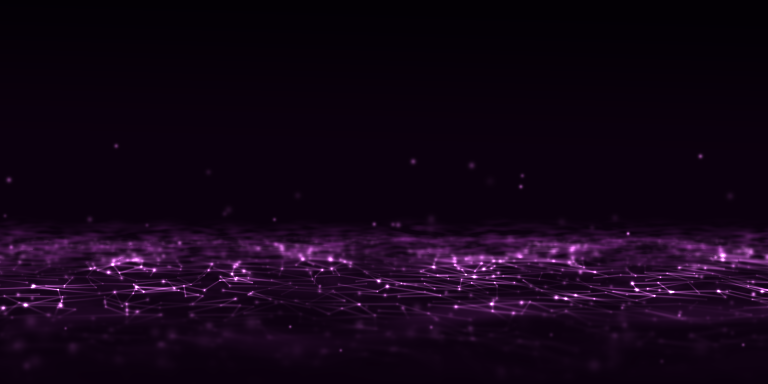
This background is drawn by a WebGL 1 fragment shader. Its source:

```glsl
precision highp float;
// Violet web of glowing nodes on a receding dark plane, with haze and floating sparks.

uniform vec2 u_resolution;

#define HORIZON 0.425
#define FOCUS_DEPTH 0.16
#define CELL vec2(0.21, 0.105)
#define EYE_OFFSET 0.2
#define LINE_WIDTH 0.0019
#define DOT_RADIUS 0.0043
#define DEFOCUS 0.012
#define SPARK_COUNT 36
#define NIGHT vec3(0.043, 0.001, 0.054)
#define ZENITH vec3(0.010, 0.000, 0.018)
#define VIOLET vec3(0.68, 0.32, 0.70)
#define HAZE vec3(0.205, 0.070, 0.220)

vec2 hash2(vec2 p) {
    vec3 q = fract(p.xyx * vec3(0.1031, 0.1030, 0.0973));
    q += dot(q, q.yzx + 33.33);
    return fract((q.xx + q.yz) * q.zy);
}

float cornerSlope(vec2 corner, vec2 offset) {
    return dot(hash2(corner + 50.0) * 2.0 - 1.0, offset);
}

float gradientNoise(vec2 p) {
    vec2 i = floor(p), f = fract(p);
    vec2 s = f * f * f * (f * (f * 6.0 - 15.0) + 10.0);
    vec2 e = vec2(1.0, 0.0);
    float low = mix(cornerSlope(i, f), cornerSlope(i + e, f - e), s.x);
    float high = mix(cornerSlope(i + e.yx, f - e.yx), cornerSlope(i + 1.0, f - 1.0), s.x);
    return mix(low, high, s.y);
}

float softSpot(float dist, float radius) {
    return exp(-dist * dist / (radius * radius));
}

float segmentDistance(vec2 p, vec2 a, vec2 b) {
    vec2 pa = p - a, ba = b - a;
    return length(pa - ba * clamp(dot(pa, ba) / dot(ba, ba), 0.0, 1.0));
}

// Jittered node of a plane cell, projected to (sideways, depth below horizon).
vec2 node(vec2 id, vec2 shift) {
    vec2 g = (id + 0.08 + 0.84 * hash2(id + 200.0) - shift) * CELL;
    float depth = exp(g.y);
    return vec2(g.x * (depth + EYE_OFFSET), depth);
}

// One layer of linked nodes, blurred away from the focus depth.
float web(vec2 p, vec2 shift) {
    float coc = log(p.y / FOCUS_DEPTH);
    float blur = min(DEFOCUS * coc * coc, 0.045 * p.y);
    float lineWidth = max(LINE_WIDTH, 0.5 / u_resolution.y) + blur;
    float lineGain = 0.42 * LINE_WIDTH / lineWidth;
    vec2 cell = floor(vec2(p.x / (p.y + EYE_OFFSET), log(p.y)) / CELL + shift);
    float light = 0.0;
    for (int j = -1; j <= 1; j++) {
        for (int i = -1; i <= 1; i++) {
            vec2 id = cell + vec2(float(i), float(j));
            vec2 a = node(id, shift);
            vec2 keep = hash2(id + 317.0);
            vec2 pick = hash2(id + 431.0);
            float across = softSpot(segmentDistance(p, a, node(id + vec2(1.0, 0.0), shift)), lineWidth);
            float along = softSpot(segmentDistance(p, a, node(id + vec2(0.0, 1.0), shift)), lineWidth);
            float diagonal = softSpot(segmentDistance(p, a, node(id + 1.0, shift)), lineWidth);
            light += lineGain * (across * step(0.4, keep.x) + along * step(0.75, keep.y)
                + diagonal * step(0.7, pick.x));
            float radius = DOT_RADIUS * (0.6 + 0.6 * pick.y) + blur;
            light += softSpot(length(p - a), radius) * (0.08 + 1.3 * pick.y * pick.y * pick.y * pick.y)
                * DOT_RADIUS / (DOT_RADIUS + blur);
        }
    }
    return light;
}

// Scattered spots about a level; radii and gains run from small and bright to large and dim.
float scatter(vec2 p, float seed, float level, float reach, vec2 radii, vec2 gains) {
    float light = 0.0;
    for (int i = 0; i < SPARK_COUNT; i++) {
        vec2 place = hash2(vec2(float(i), seed));
        vec2 look = hash2(vec2(float(i), seed + 84.0));
        float spread = place.y * 2.0 - 1.0;
        vec2 center = vec2(place.x * u_resolution.x / u_resolution.y,
            level + reach * spread * (0.35 + 0.65 * spread * spread));
        float gain = mix(gains.x, gains.y, sqrt(look.x)) * (0.25 + 0.75 * look.y);
        light += gain * softSpot(length(p - center), mix(radii.x, radii.y, look.x));
    }
    return light;
}

void main() {
    vec2 p = gl_FragCoord.xy / u_resolution.y;
    float width = u_resolution.x / u_resolution.y;

    // Night gradient
    vec3 color = mix(NIGHT, ZENITH, smoothstep(0.62, 1.08, p.y + 0.06 * p.x / width));

    // Rolling plane
    float swell = gradientNoise(p * vec2(2.6, 7.0) + 3.0);
    float depth = max(HORIZON - p.y, 0.006) * (1.0 + 0.13 * swell);
    vec2 plane = vec2(p.x - 0.5 * width, depth);
    float clumps = smoothstep(-0.25, 0.35, gradientNoise(p * vec2(4.5, 23.0) + 11.0));

    // Distant haze broken into flat streaks
    float streaks = gradientNoise(p * vec2(11.0, 52.0)) + 0.8 * gradientNoise(p * vec2(27.0, 105.0) + 5.0);
    float level = p.y + 0.03 * gradientNoise(p * vec2(8.0, 5.0) + 31.0);
    float hazeBand = smoothstep(0.435, 0.37, level) * smoothstep(0.24, 0.37, level);
    color += HAZE * hazeBand * clamp(0.42 + 1.15 * streaks, 0.05, 1.4);

    // Dim glow over the web and the near swells
    color += HAZE * softSpot(p.y - 0.27, 0.08) * (0.08 + 0.36 * clumps * clamp(0.5 + streaks, 0.0, 1.0));
    float nearSwell = smoothstep(-0.1, 0.4, gradientNoise(p * vec2(3.2, 13.0) + 19.0));
    color += HAZE * softSpot(p.y - 0.17, 0.09) * (0.04 + 0.36 * nearSwell);

    // Linked nodes
    float fade = smoothstep(0.03, 0.12, depth) * mix(1.0, 0.36, smoothstep(0.18, 0.28, depth))
        * smoothstep(0.45, 0.28, depth);
    float light = web(plane, vec2(40.0, 30.0)) + 0.8 * web(plane, vec2(83.4, 61.5));
    light *= fade * (0.22 + 0.9 * clumps);

    // Floating sparks, near blurred spots and near sharp specks
    light += scatter(p, 7.0, 0.435, 0.19, vec2(0.0038, 0.011), vec2(1.15, 0.12));
    light += scatter(p, 23.0, 0.13, 0.10, vec2(0.010, 0.022), vec2(0.22, 0.07));
    light += scatter(p, 41.0, 0.24, 0.21, vec2(0.0032, 0.006), vec2(1.0, 0.2));
    color += VIOLET * light + 0.25 * light * light;

    gl_FragColor = vec4(min(color, 1.0), 1.0);
}
```
